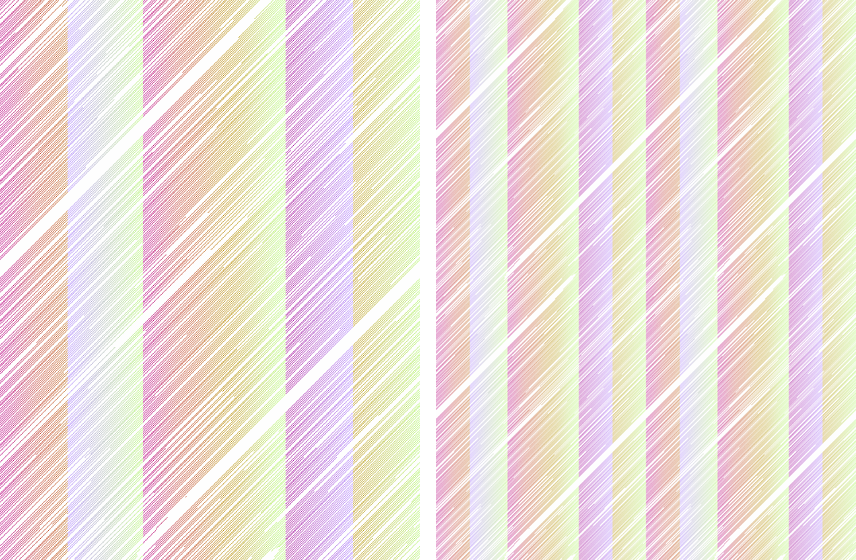
Left: one tile. Right: repeated 2 by 2.
A WebGL 2 fragment shader for this pattern:

```glsl
#version 300 es
precision highp float;

uniform vec2 u_resolution;
out vec4 fragColor;

// Stitch grid: lines are diagonal chains of its cells
const vec2 GRID = vec2(576.0, 768.0);
const float BAND = 192.0;          // diagonal repeat in cells, divides both sides
const float SLOTS = 60.0;          // line positions per band
const float JITTER = 0.36;         // spread of a line inside its slot
const int TAPS = 3;                // smoothing samples per pixel side

// Dropped lines
const float STRETCH = 4.0;         // noise cells along one closed line
const float CLUMPS = 12.0;         // density cells across one band
const float CLUMP_AMOUNT = 0.6;
const float CUTOFF = -0.30;        // lower keeps more lines

// Wide blank streak
const float STREAK_POS = 0.93;
const float STREAK_HALF = 0.055;
const vec2 STREAK_SPAN = vec2(0.31, 0.65);
const float STREAK_TAPER = 0.02;

// Columns: left edges, closed by the canvas edge
const int COLUMNS = 5;
const float EDGES[6] = float[6](0.0, 0.1615, 0.3395, 0.680, 0.840, 1.0);

const vec3 PAPER = vec3(0.998);
const vec3 MAGENTA = vec3(0.74, 0.05, 0.52);
const vec3 RUST = vec3(0.77, 0.32, 0.19);
const vec3 GOLD = vec3(0.74, 0.58, 0.08);
const vec3 GREEN = vec3(0.71, 0.97, 0.44);
const vec3 PURPLE = vec3(0.66, 0.08, 0.60);
const vec3 VIOLET = vec3(0.69, 0.53, 1.0);

float hash(vec2 cell) {
    uvec2 q = uvec2(cell) * uvec2(1597u, 3812u) + 7919u;
    uint n = (q.x ^ (q.y << 7)) * 747796u + 28913u;
    n = (n ^ (n >> 15)) * 277803u;
    n = (n ^ (n >> 13)) * 891597u;
    return float((n ^ (n >> 16)) & 65535u) / 65536.0;
}

float cornerSlope(vec2 cell, vec2 offset, vec2 period, float seed) {
    float angle = 6.28318 * hash(mod(cell, period) + seed);
    return dot(vec2(cos(angle), sin(angle)), offset);
}

// Gradient noise that wraps after a whole number of cells
float wrapNoise(vec2 p, vec2 period, float seed) {
    vec2 c = floor(p), f = p - c;
    vec2 s = f * f * f * (f * (f * 6.0 - 15.0) + 10.0);
    vec2 e = vec2(1.0, 0.0);
    float low = mix(cornerSlope(c, f, period, seed),
                    cornerSlope(c + e.xy, f - e.xy, period, seed), s.x);
    float high = mix(cornerSlope(c + e.yx, f - e.yx, period, seed),
                     cornerSlope(c + e.xx, f - e.xx, period, seed), s.x);
    return mix(low, high, s.y);
}

// Magenta to green through rust and gold
vec3 warmRamp(float t) {
    vec3 c = mix(MAGENTA, RUST, smoothstep(0.0, 0.32, t));
    c = mix(c, GOLD, smoothstep(0.28, 0.62, t));
    return mix(c, GREEN, smoothstep(0.58, 1.0, t));
}

vec3 inkColor(float x) {
    int column = 0;
    for (int i = 1; i < COLUMNS; i++) if (x >= EDGES[i]) column = i;
    float t = (x - EDGES[column]) / (EDGES[column + 1] - EDGES[column]);
    if (column == 0) return warmRamp(0.45 * t);
    if (column == 1) return mix(VIOLET, GREEN, t);
    if (column == 2) return warmRamp(t);
    if (column == 3) return mix(PURPLE, VIOLET, t);
    return mix(GOLD, GREEN, t);
}

// Whether a line is kept; "along" advances by 1 over one closed line
bool lineKept(float slot, float along) {
    float across = (slot + 0.5) / SLOTS;
    float span = fract(along);
    float taper = smoothstep(STREAK_SPAN.x, STREAK_SPAN.x + STREAK_TAPER, span)
                * (1.0 - smoothstep(STREAK_SPAN.y - STREAK_TAPER, STREAK_SPAN.y, span));
    float fromStreak = abs(fract(across - STREAK_POS + 0.5) - 0.5);
    if (fromStreak < STREAK_HALF * taper) return false;

    float single = wrapNoise(vec2(slot + 0.5, along * STRETCH),
                             vec2(SLOTS, STRETCH), 11.0);
    float clump = wrapNoise(vec2(across * CLUMPS, along * STRETCH),
                            vec2(CLUMPS, STRETCH), 173.0);
    return single + CLUMP_AMOUNT * clump > CUTOFF;
}

vec3 stitchColor(vec2 cell) {
    float diagonal = mod(cell.x - cell.y, BAND);
    float slot = floor((diagonal + 0.5) * SLOTS / BAND);
    float shift = JITTER * (hash(vec2(slot, 5.0)) - 0.5);
    float center = floor((slot + 0.5 + shift) * BAND / SLOTS);
    if (abs(diagonal - center) > 0.5) return PAPER;

    vec2 uv = (cell + 0.5) / GRID;
    return lineKept(slot, uv.x - uv.y) ? inkColor(uv.x) : PAPER;
}

void main() {
    // Average the stitches under the pixel
    vec3 sum = vec3(0.0);
    for (int i = 0; i < TAPS * TAPS; i++) {
        vec2 tap = (vec2(i % TAPS, i / TAPS) + 0.5) / float(TAPS) - 0.5;
        sum += stitchColor(floor((gl_FragCoord.xy + tap) / u_resolution * GRID));
    }
    fragColor = vec4(sum / float(TAPS * TAPS), 1.0);
}
```
